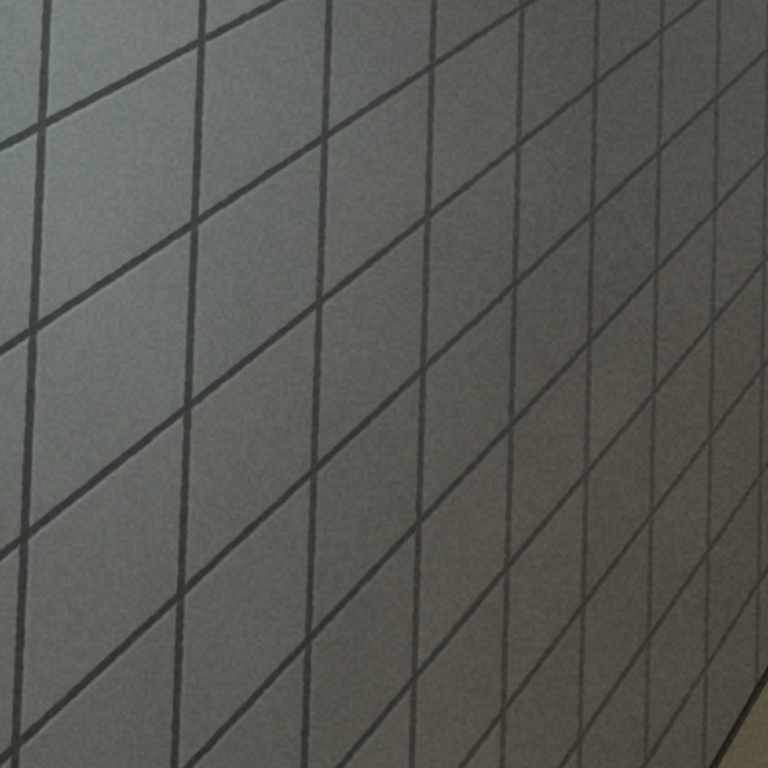
This texture is drawn by a WebGL 2 fragment shader. Its source:

```glsl
#version 300 es
precision highp float;
// Dark grey wall panels in steep perspective, split by a slanting grid of grooves.

uniform vec2 u_resolution;
out vec4 fragColor;

float hash(vec2 p) {
    vec3 q = fract(p.xyx * vec3(0.1031, 0.1030, 0.0973));
    q += dot(q, q.yzx + 33.33);
    return fract((q.x + q.y) * q.z);
}

float noise(vec2 p) {
    vec2 i = floor(p), f = fract(p);
    f = f * f * (3.0 - 2.0 * f);
    return mix(mix(hash(i), hash(i + vec2(1, 0)), f.x),
               mix(hash(i + vec2(0, 1)), hash(i + vec2(1, 1)), f.x), f.y);
}

// Canvas position to wall position: one unit per panel, rows counted downwards.
vec2 wallCoords(vec2 uv) {
    mat3 wallToCanvas = mat3(0.2389, -0.1033, 0.119,
                             -0.0117, 0.263, -0.007,
                             0.0547, 0.1628, 1.0);
    vec3 h = inverse(wallToCanvas) * vec3(uv.x, 1.0 - uv.y, 1.0);
    return h.xy / h.z;
}

// Light falls from the upper left and turns warmer towards the lower right.
vec3 panelColor(vec2 uv) {
    vec3 top = mix(vec3(0.445, 0.470, 0.465), vec3(0.330, 0.328, 0.310), smoothstep(0.0, 0.85, uv.x));
    vec3 bottom = mix(vec3(0.365, 0.367, 0.350), vec3(0.300, 0.283, 0.245), smoothstep(0.0, 1.0, uv.x));
    vec3 color = mix(bottom, top, smoothstep(0.0, 1.0, uv.y));
    float glow = exp(-dot(uv - vec2(0.0, 0.8), uv - vec2(0.0, 0.8)) * 7.0);
    return color + glow * vec3(0.022, 0.030, 0.030);
}

void main() {
    vec2 uv = gl_FragCoord.xy / u_resolution;
    vec2 wall = wallCoords(uv);

    // Wall units per canvas unit, for even edge softness
    vec2 dx = dFdx(wall) * u_resolution.x, dy = dFdy(wall) * u_resolution.y;
    vec2 slope = sqrt(dx * dx + dy * dy);
    float soft = max(0.0026, 0.8 / u_resolution.y);

    // Signed distance to the nearest groove, with slightly ragged edges
    vec2 toLine = (wall - round(wall)) / slope;
    toLine += 0.0016 * (vec2(noise(uv * 130.0), noise(uv * 130.0 + 57.0)) - 0.5);
    vec2 halfWidth = mix(vec2(0.0056, 0.0054), vec2(0.0026, 0.0027), uv.x);
    vec2 groove = 1.0 - smoothstep(halfWidth - soft, halfWidth + soft, abs(toLine));
    vec2 rim = exp(-pow((toLine - halfWidth - 0.0035) / 0.0026, vec2(2.0)));

    // Panels with slight tone changes and cloudy wear
    vec3 color = panelColor(uv);
    color += 0.012 * (hash(floor(wall) + 11.0) - 0.5);
    color += 0.016 * (noise(uv * 9.0) - 0.5);

    // Pale rims, then dark grooves that fade with distance
    color += max(rim.x * 0.45, rim.y) * mix(0.050, 0.006, smoothstep(0.0, 0.8, uv.x));
    vec2 depth = mix(vec2(0.44, 0.46), vec2(0.20, 0.27), smoothstep(0.1, 1.0, uv.x));
    color *= 1.0 - max(groove.x * depth.x, groove.y * depth.y);

    // Bare brown ground below the last row, under a heavier dark edge
    float toGround = (wall.y - 9.0) / slope.y;
    vec3 ground = vec3(0.345, 0.315, 0.250);
    color = mix(color, ground, smoothstep(-soft, soft, toGround));
    color *= 1.0 - 0.5 * (1.0 - smoothstep(0.003, 0.007, abs(toGround)));

    // Fine mottled grain
    float grain = noise(uv * 210.0) + 0.6 * noise(uv * 370.0 + 19.0) - 0.8;
    color += 0.036 * grain;
    color += 0.008 * (vec3(noise(uv * 80.0), noise(uv * 80.0 + 31.0), noise(uv * 80.0 + 73.0)) - 0.5);

    fragColor = vec4(color, 1.0);
}
```
